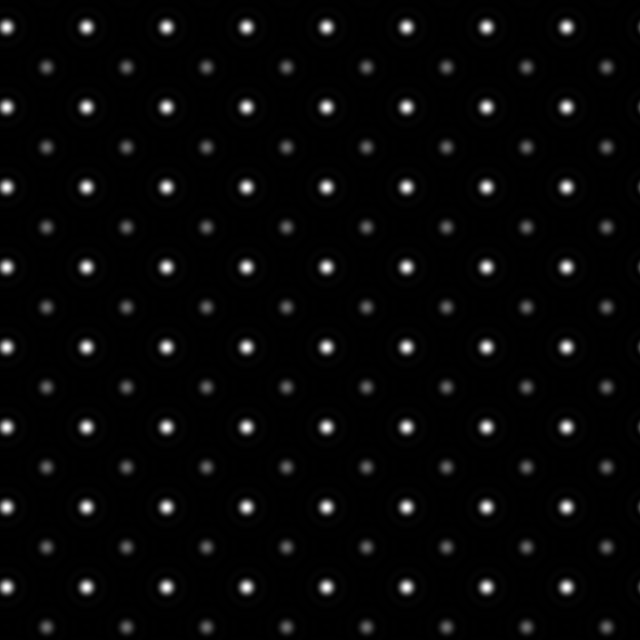
This pattern is drawn by a WebGL 1 fragment shader. Its source:

```glsl
precision highp float;

uniform vec2 u_resolution;

// Airy amplitude 2 J1(x) / x, from its integral over a circular aperture
float airyAmplitude(float x) {
  float sum = 0.0;
  for (int i = 0; i < 12; i++) {
    float angle = (float(i) + 0.5) * 1.570796 / 12.0;
    float s = sin(angle);
    sum += 2.0 * s * s * cos(x * cos(angle));
  }
  return sum / 12.0;
}

// Diffraction spot with faint rings, centred in every unit cell
float spotLattice(vec2 p) {
  float radius = length(fract(p) - 0.5);
  float amplitude = airyAmplitude(radius * 24.2);
  return amplitude * amplitude;
}

void main() {
  // Eight cells across and down
  vec2 cell = gl_FragCoord.xy / u_resolution * 8.0 - vec2(0.083, 0.66);

  // Bright spots on the corners, dim spots in the cell centres
  float bright = spotLattice(cell + 0.5);
  float dim = 0.42 * spotLattice(cell);

  gl_FragColor = vec4(vec3(min(bright + dim, 1.0)), 1.0);
}
```
